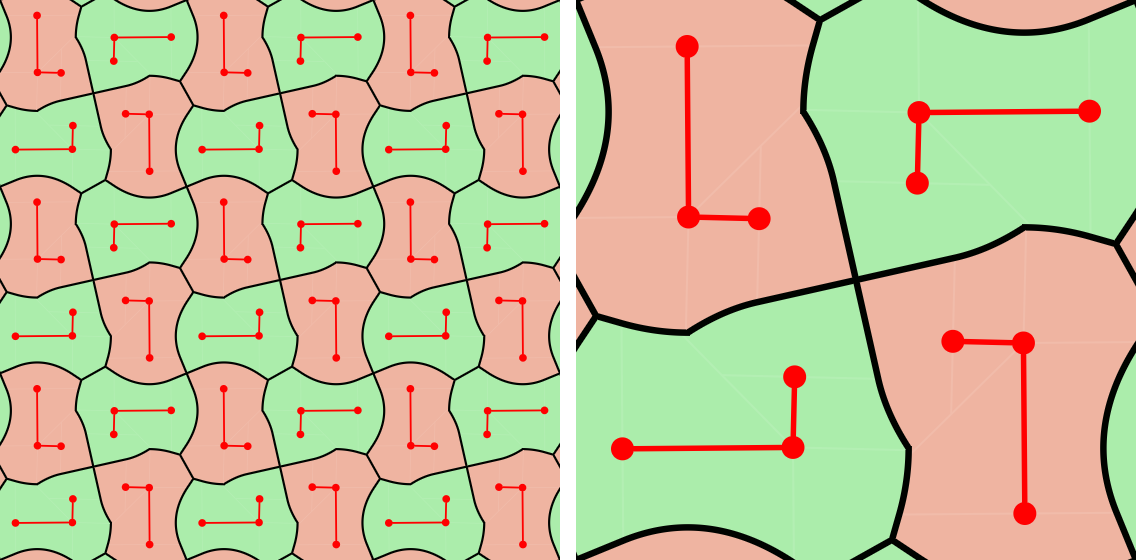
Left, the full canvas; right, a detail of the centre.
This pattern is drawn by a WebGL 1 fragment shader. Its source:

```glsl
precision highp float;
// Voronoi cells grown around L-shaped hooks: each tile holds four hooks in
// quarter-turn symmetry. Every point takes the colour of its nearest hook, and
// black borders run where two hooks are equally near.
#define TILES 3.0
#define END_A vec2(-0.3015, 0.4170)
#define CORNER vec2(-0.2990, 0.1125)
#define END_C vec2(-0.1730, 0.1095)
#define BORDER_HALF 0.0058
#define ARM_HALF 0.0049
#define DOT_RADIUS 0.0205
#define SEAM_LIGHT 0.10
#define PINK vec3(0.937, 0.706, 0.631)
#define GREEN vec3(0.671, 0.929, 0.671)
#define INK vec3(0.0, 0.01, 0.0)
#define RED vec3(1.0, 0.0, 0.0)

uniform vec2 u_resolution;

// Vector to p from the closest point of segment ab.
vec2 fromSegment(vec2 p, vec2 a, vec2 b) {
  vec2 ab = b - a;
  return p - a - ab * clamp(dot(p - a, ab) / dot(ab, ab), 0.0, 1.0);
}

// Vector to p from the closest point of the hook a-b-c.
vec2 fromHook(vec2 p, vec2 a, vec2 b, vec2 c) {
  vec2 longArm = fromSegment(p, a, b);
  vec2 shortArm = fromSegment(p, b, c);
  return dot(longArm, longArm) < dot(shortArm, shortArm) ? longArm : shortArm;
}

vec2 quarterTurn(vec2 v) { return vec2(v.y, -v.x); }

vec2 safeNormal(vec2 v) { return v / max(length(v), 1e-5); }

// Coverage of a shape whose signed distance is d.
float cover(float d, float px) { return clamp(0.5 - d / px, 0.0, 1.0); }

// Distance to the faint lines where the nearest part of a hook changes.
float seamDistance(vec2 p, vec2 a, vec2 b, vec2 c) {
  float x = dot(p - b, normalize(c - b));
  float y = dot(p - b, normalize(a - b));
  float shortLen = length(c - b);
  float d = abs(y - length(a - b));
  d = min(d, max(abs(x - shortLen), y - shortLen));
  d = min(d, max(abs(y), x));
  d = min(d, max(abs(x), y));
  return min(d, max(abs(x - y) * 0.7071, -x));
}

void main() {
  vec2 p = fract(gl_FragCoord.xy / u_resolution * TILES) - 0.5;
  float px = TILES / min(u_resolution.x, u_resolution.y);

  // Nearest hook, searching the neighbouring tiles too.
  vec2 nearest = vec2(9.0), ownA = END_A, ownB = CORNER, ownC = END_C, ownP = p;
  vec3 color = PINK;
  for (int j = -1; j <= 1; j++) {
    for (int i = -1; i <= 1; i++) {
      vec2 q = p - vec2(float(i), float(j));
      vec2 a = END_A, b = CORNER, c = END_C;
      for (int k = 0; k < 4; k++) {
        vec2 v = fromHook(q, a, b, c);
        if (dot(v, v) < dot(nearest, nearest)) {
          nearest = v;
          ownA = a; ownB = b; ownC = c; ownP = q;
          color = mod(float(k), 2.0) < 0.5 ? PINK : GREEN;
        }
        a = quarterTurn(a); b = quarterTurn(b); c = quarterTurn(c);
      }
    }
  }

  // Border distance: gap between distances over the slope of that gap.
  float border = 9.0;
  float nearDist = length(nearest);
  vec2 nearNormal = safeNormal(nearest);
  for (int j = -1; j <= 1; j++) {
    for (int i = -1; i <= 1; i++) {
      vec2 q = p - vec2(float(i), float(j));
      vec2 a = END_A, b = CORNER, c = END_C;
      for (int k = 0; k < 4; k++) {
        vec2 v = fromHook(q, a, b, c);
        if (distance(v, nearest) > 1e-4) {
          float slope = max(distance(safeNormal(v), nearNormal), 0.05);
          border = min(border, (length(v) - nearDist) / slope);
        }
        a = quarterTurn(a); b = quarterTurn(b); c = quarterTurn(c);
      }
    }
  }

  // Layers: faint seams, black borders, red arms and dots.
  float seam = seamDistance(ownP, ownA, ownB, ownC);
  color = mix(color, vec3(1.0), SEAM_LIGHT * cover(seam - 0.0018, px));
  color = mix(color, INK, cover(border - BORDER_HALF, px));
  float dots = min(distance(ownP, ownA), min(distance(ownP, ownB), distance(ownP, ownC)));
  float hook = min(nearDist - ARM_HALF, dots - DOT_RADIUS);
  color = mix(color, RED, cover(hook, px));
  gl_FragColor = vec4(color, 1.0);
}
```
